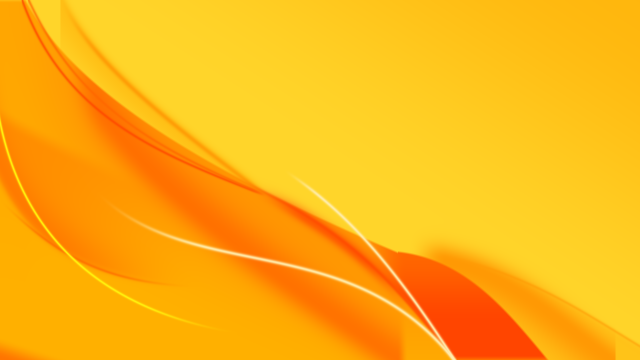
Write a Shadertoy shader that draws this background.

```glsl
// Golden backdrop crossed by flowing orange ribbons, soft folds and fine bright threads.
// Every shape follows a cubic curve that runs left to right: a signed distance to it
// drives the ribbon fills, the blurred folds and the tapered strokes.

const vec3 GOLD   = vec3(1.0, 0.835, 0.165);
const vec3 AMBER  = vec3(1.0, 0.715, 0.05);
const vec3 HONEY  = vec3(1.0, 0.69, 0.0);
const vec3 ORANGE = vec3(1.0, 0.59, 0.01);
const vec3 EMBER  = vec3(1.0, 0.40, 0.0);
const vec3 RED    = vec3(1.0, 0.27, 0.0);
const vec3 LEMON  = vec3(1.0, 0.94, 0.05);
const vec3 CREAM  = vec3(1.0, 0.93, 0.68);

vec2 bezier(vec2 a, vec2 b, vec2 c, vec2 d, float t) {
    float s = 1.0 - t;
    return s*s*s*a + 3.0*s*s*t*b + 3.0*s*t*t*c + t*t*t*d;
}

// x: signed distance (positive above the curve), y: position along it from 0 to 1
vec2 curve(vec2 p, vec2 a, vec2 b, vec2 c, vec2 d) {
    float lo = 0.0, hi = 1.0;
    for (int i = 0; i < 16; i++) {
        float mid = 0.5 * (lo + hi);
        if (bezier(a, b, c, d, mid).x < p.x) lo = mid; else hi = mid;
    }
    float t = 0.5 * (lo + hi), s = 1.0 - t;
    vec2 tangent = s*s*(b - a) + 2.0*s*t*(c - b) + t*t*(d - c);
    float rise = p.y - bezier(a, b, c, d, t).y;
    return vec2(rise * tangent.x / length(tangent), t);
}

// Fades in and out over the given parts of the curve
float taper(float t, vec2 ends) {
    return smoothstep(0.0, ends.x, t) * (1.0 - smoothstep(1.0 - ends.y, 1.0, t));
}

// Blurred band with its own width below and above the curve
float fold(vec2 q, float below, float above, vec2 ends) {
    float r = q.x / (q.x < 0.0 ? below : above);
    return exp(-r * r) * taper(q.y, ends);
}

float stroke(vec2 q, float width, vec2 ends) {
    float w = max(width, 0.8 / iResolution.y);
    return fold(q, w, w, ends);
}

float under(float dist, float blur) {
    return 1.0 - smoothstep(-blur, blur, dist);
}

vec3 background(vec2 p) {
    float toCorner = dot(p - vec2(0.7, 0.66), vec2(0.54, 0.84));
    return mix(GOLD, AMBER, smoothstep(0.0, 0.9, toCorner));
}

void mainImage(out vec4 fragColor, in vec2 fragCoord) {
    vec2 p = fragCoord / iResolution.xy * vec2(16.0 / 9.0, 1.0);
    float edge = 1.0 / iResolution.y;
    vec3 col = background(p);

    // Soft shadow and outline of the right-hand veil
    vec2 veil = curve(p, vec2(1.134, 0.294), vec2(1.389, 0.271), vec2(1.505, 0.144), vec2(1.713, -0.01));
    vec2 rim = curve(p, vec2(1.20, 0.295), vec2(1.458, 0.248), vec2(1.62, 0.132), vec2(1.794, 0.028));
    col = mix(col, AMBER, 0.6 * under(rim.x, 0.012) * smoothstep(1.1, 1.3, p.x));
    col = mix(col, ORANGE, 0.95 * fold(veil, 0.075, 0.04, vec2(0.15, 0.01)));
    col = mix(col, ORANGE, 0.5 * stroke(rim, 0.004, vec2(0.3, 0.01)));

    // Outer line and its glow above the large ribbon
    vec2 outer = curve(p, vec2(0.165, 1.01), vec2(0.255, 0.815), vec2(0.51, 0.63), vec2(0.764, 0.4375));
    col = mix(col, AMBER, 0.7 * fold(outer, 0.06, 0.015, vec2(0.02, 0.1)));
    col = mix(col, ORANGE, 0.8 * stroke(outer, 0.007, vec2(0.3, 0.1)));

    // Large ribbon, continued on the right by the red ribbon
    vec2 crest = curve(p, vec2(0.07, 1.0), vec2(0.22, 0.722), vec2(0.625, 0.502), vec2(1.11, 0.296));
    vec2 redEdge = curve(p, vec2(1.10, 0.301), vec2(1.296, 0.282), vec2(1.412, 0.132), vec2(1.53, -0.01));
    float body = under(p.x < 1.105 ? crest.x : redEdge.x, 1.5 * edge);
    vec3 ribbon = mix(ORANGE, HONEY, smoothstep(0.0, 0.42, -crest.x));
    ribbon = mix(ribbon, HONEY, 0.6 * (1.0 - smoothstep(0.0, 0.3, p.x)));

    // Long diagonal fold
    vec2 crease = curve(p, vec2(0.174, 0.884), vec2(0.324, 0.537), vec2(0.625, 0.329), vec2(1.134, -0.02));
    ribbon = mix(ribbon, EMBER, 0.8 * fold(crease, 0.045, 0.075, vec2(0.2, 0.02)));

    // Shaded leaf at the left
    vec2 leafTop = curve(p, vec2(-0.01, 0.685), vec2(0.208, 0.56), vec2(0.44, 0.479), vec2(0.625, 0.329));
    vec2 leafBase = curve(p, vec2(-0.01, 0.54), vec2(0.093, 0.306), vec2(0.255, 0.236), vec2(0.544, 0.201));
    float leaf = under(leafTop.x, 0.025) * under(-leafBase.x, 0.012) * (1.0 - smoothstep(0.05, 0.6, p.x));
    ribbon = mix(ribbon, vec3(1.0, 0.52, 0.0), 0.75 * leaf);
    ribbon = mix(ribbon, EMBER, 0.5 * fold(leafBase, 0.012, 0.07, vec2(0.01, 0.6)));

    // Red ribbon between the fan and its right edge
    vec2 fan = curve(p, vec2(0.625, 0.525), vec2(0.81, 0.421), vec2(0.995, 0.363), vec2(1.262, 0.0));
    float redPart = under(-fan.x, 0.008) * smoothstep(1.0, 1.13, p.x);
    vec3 redTone = mix(RED, EMBER, smoothstep(0.1, 0.3, p.y));
    ribbon = mix(ribbon, redTone, redPart);
    col = mix(col, ribbon, body);

    // Fan of red lines where the ribbons cross
    vec2 fanLow = curve(p, vec2(0.694, 0.479), vec2(0.891, 0.375), vec2(1.019, 0.294), vec2(1.157, 0.12));
    col = mix(col, RED, 0.7 * fold(fanLow, 0.016, 0.022, vec2(0.3, 0.4)));
    col = mix(col, RED, 0.65 * stroke(fan, 0.006, vec2(0.4, 0.1)));

    // Fine dark lines along the ribbons
    vec2 threadA = curve(p, vec2(0.058, 1.01), vec2(0.174, 0.676), vec2(0.44, 0.572), vec2(0.741, 0.456));
    vec2 threadB = curve(p, vec2(0.075, 1.01), vec2(0.215, 0.70), vec2(0.44, 0.585), vec2(0.741, 0.456));
    vec2 threadC = curve(p, vec2(-0.005, 0.449), vec2(0.162, 0.282), vec2(0.301, 0.213), vec2(0.551, 0.204));
    col = mix(col, RED, 0.75 * stroke(threadA, 0.004, vec2(0.01, 0.05)));
    col = mix(col, EMBER, 0.7 * stroke(threadB, 0.004, vec2(0.01, 0.05)));
    col = mix(col, EMBER, 0.65 * stroke(threadC, 0.004, vec2(0.3, 0.4)));

    // Ember glow in the lower left corner
    col = mix(col, EMBER, 0.8 * under(p.y + 0.33 * p.x - 0.035, 0.03));

    // Bright threads
    vec2 lemon = curve(p, vec2(-0.005, 0.688), vec2(0.058, 0.329), vec2(0.301, 0.132), vec2(0.667, 0.074));
    vec2 wave = curve(p, vec2(0.262, 0.472), vec2(0.532, 0.201), vec2(0.972, 0.375), vec2(1.269, -0.01));
    vec2 arc = curve(p, vec2(0.787, 0.528), vec2(0.972, 0.41), vec2(1.111, 0.236), vec2(1.269, -0.01));
    col = mix(col, LEMON, stroke(lemon, 0.0035, vec2(0.01, 0.3)));
    col = mix(col, CREAM, 0.95 * stroke(wave, 0.005, vec2(0.35, 0.002)));
    col = mix(col, CREAM, 0.95 * stroke(arc, 0.0045, vec2(0.2, 0.002)));

    fragColor = vec4(col, 1.0);
}
```
